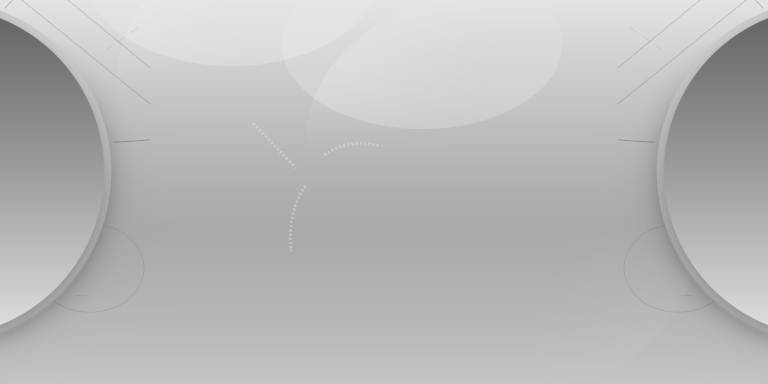
Write a WebGL 2 fragment shader that draws this background.

```glsl
#version 300 es
precision highp float;
// Silver backdrop with two shaded side discs, soft translucent ovals and fine drafting lines.
uniform vec2 u_resolution;
out vec4 fragColor;

float pixel; // size of one pixel in canvas heights

// Approximate signed distance to an ellipse
float ellipse(vec2 p, vec2 radii) {
  float k = length(p / radii);
  return k * (k - 1.0) / max(length(p / (radii * radii)), 1e-3);
}

float segment(vec2 p, vec2 a, vec2 b) {
  vec2 ab = b - a;
  return length(p - a - ab * clamp(dot(p - a, ab) / dot(ab, ab), 0.0, 1.0));
}

float fill(float d) {
  return smoothstep(0.75, -0.75, d / pixel);
}

float stroke(float d, float width) {
  return fill(abs(d) - width);
}

// Small evenly spaced marks along a length
float dashes(float along, float period) {
  return smoothstep(0.15, 0.3, abs(fract(along / period) - 0.5));
}

// Dashed arc limited to a range of angles
float dashedArc(vec2 p, float radius, float fromAngle, float toAngle) {
  float angle = atan(p.y, abs(p.x) < 1e-5 ? 1e-5 : p.x);
  angle = angle < 0.0 ? angle + 6.28319 : angle;
  float range = step(fromAngle, angle) * step(angle, toAngle);
  return stroke(length(p) - radius, 0.004) * range * dashes(angle * radius, 0.011);
}

vec3 backdrop(float y) {
  float upper = max(y - 0.4, 0.0) / 0.6;
  float lower = max(0.4 - y, 0.0) / 0.4;
  float level = 0.665 + 0.225 * pow(upper, 1.3) + 0.105 * pow(lower, 1.3);
  return level + vec3(-0.003, 0.001, 0.006) * upper;
}

void main() {
  pixel = 1.0 / u_resolution.y;
  vec2 p = gl_FragCoord.xy * pixel;
  float middle = 0.5 * u_resolution.x * pixel;
  p.x += 1.0 - middle;
  vec3 color = backdrop(p.y);

  // Translucent ovals, each fading away from its bright edge
  float glow = 0.24 * fill(ellipse(p - vec2(0.604, 1.078), vec2(0.39, 0.25)))
             * smoothstep(1.1, 0.83, p.y);
  glow += 0.22 * fill(ellipse(p - vec2(1.099, 0.885), vec2(0.365, 0.221)))
        * smoothstep(1.08, 0.72, p.y);
  glow += 0.17 * fill(ellipse(p - vec2(1.318, 0.635), vec2(0.521, 0.391)))
        * smoothstep(1.3, 0.8, p.x) * smoothstep(0.57, 0.85, p.y);
  glow += 0.1 * fill(ellipse(p - vec2(0.83, 0.8), vec2(0.525, 0.39)))
        * smoothstep(0.65, 0.3, p.x) * smoothstep(0.75, 0.92, p.y);
  glow += 0.04 * fill(length(p - vec2(1.354, 0.453)) - 0.482)
        * smoothstep(1.35, 1.75, p.x) * smoothstep(0.5, 0.2, p.y);
  color = mix(color, vec3(0.98), glow);

  // Pale dashed marks near the centre
  float marks = dashedArc(p - vec2(0.94, 0.466), 0.161, 1.27, 2.2);
  marks += dashedArc(p - vec2(1.003, 0.383), 0.247, 2.56, 3.29);
  marks += stroke(segment(p, vec2(0.661, 0.677), vec2(0.768, 0.565)), 0.004)
         * dashes(p.x - p.y, 0.016);
  color = mix(color, vec3(0.87), 0.45 * marks);

  // Mirrored drafting lines
  vec2 m = vec2(1.0 - abs(p.x - 1.0), p.y);
  float lines = 0.0;
  for (int i = 0; i < 2; i++) {
    float k = float(i);
    lines += stroke(segment(m, vec2(0.177 - 0.12 * k, 1.0), vec2(0.391, 0.823 - 0.094 * k)), 0.0008);
  }
  lines += 0.5 * stroke(segment(m, vec2(0.28, 0.873), vec2(0.37, 0.935)), 0.0008)
         * dashes(m.x, 0.035);
  lines += stroke(segment(m, vec2(0.013, 0.979), vec2(0.033, 1.0)), 0.001);
  lines += 0.8 * stroke(ellipse(m - vec2(0.234, 0.302), vec2(0.141, 0.115)), 0.0007);
  lines += 0.7 * stroke(segment(m, vec2(0.198, 0.231), vec2(0.229, 0.229)), 0.0008);
  float sag = m.y - 0.63 - 0.45 * (m.x - 0.297) * (m.x - 0.24);
  lines += 1.6 * stroke(sag, 0.001) * step(0.295, m.x) * step(m.x, 0.391);
  color = mix(color, vec3(0.42), min(0.38 * lines, 0.7));

  // Side discs: cast shadow, raised rim, graded face
  vec2 q = m - vec2(-0.159, 0.553);
  float radius = length(q);
  float shadow = exp(-max(length(q + vec2(0.0, 0.012)) - 0.449, 0.0) / 0.028);
  color *= 1.0 - 0.16 * shadow * smoothstep(1.02, 0.6, p.y);
  float height = clamp((q.y + 0.4) / 0.8, 0.0, 1.0);
  vec3 rim = vec3(mix(0.64, 0.79, smoothstep(0.25, 1.0, height)));
  rim -= 0.03 * smoothstep(0.445, 0.43, radius);
  color = mix(color, rim, fill(radius - 0.449));
  vec3 face = vec3(mix(0.87, 0.4, pow(height, 0.9)));
  color = mix(color, face, fill(radius - 0.43));

  fragColor = vec4(color, 1.0);
}
```
